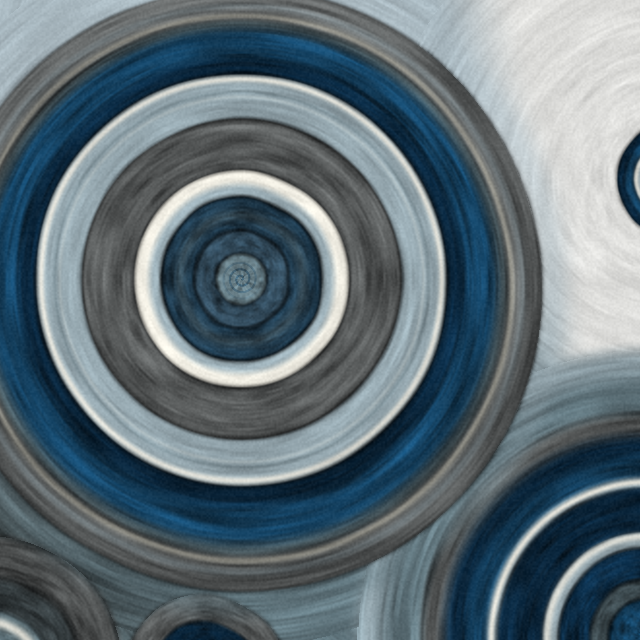
A three.js fragment shader for this background:

```glsl
// Thick oil-paint rings in navy, slate, grey and cream, swirling around five centres.
varying vec2 vUv;

const vec3 CREAM = vec3(0.91, 0.90, 0.86);
const vec3 MIST = vec3(0.58, 0.65, 0.68);
const vec3 SLATE = vec3(0.37, 0.45, 0.48);
const vec3 GREY = vec3(0.33, 0.34, 0.34);
const vec3 BLUE = vec3(0.08, 0.25, 0.37);
const vec3 NAVY = vec3(0.04, 0.14, 0.22);

float hash(vec3 p) {
  p = fract(p * vec3(0.1031, 0.1137, 0.0973));
  p += dot(p, p.yzx + 33.33);
  return fract((p.x + p.y) * p.z);
}

float noise(vec3 p) {
  vec3 i = floor(p), f = fract(p);
  f = f * f * (3.0 - 2.0 * f);
  vec2 o = vec2(0.0, 1.0);
  vec4 a = vec4(hash(i), hash(i + o.yxx), hash(i + o.xyx), hash(i + o.yyx));
  vec4 b = vec4(hash(i + o.xxy), hash(i + o.yxy), hash(i + o.xyy), hash(i + o.yyy));
  vec4 m = mix(a, b, f.z);
  return mix(mix(m.x, m.y, f.x), mix(m.z, m.w, f.x), f.y);
}

// Bristle marks: slow along the angle, quick along the radius
float bristles(vec2 d, float r) {
  vec2 dir = d / max(length(d), 0.001);
  float sum = 0.0, weight = 0.42, freq = 60.0;
  for (int i = 0; i < 3; i++) {
    sum += weight * noise(vec3(dir * (1.5 + freq * 0.02) + 20.0, r * freq + 7.0));
    weight *= 0.8;
    freq *= 2.1;
  }
  return sum / 1.025;
}

// Filled disc with a soft edge and a dark groove on its rim
void disc(inout vec3 c, float r, float edge, float soft, float groove, vec3 paint) {
  c = mix(c, paint, 1.0 - smoothstep(-soft, soft, r - edge));
  float g = (r - edge) / 0.004;
  c *= 1.0 - groove * exp(-g * g);
}

// Thin raised line of paint
void ridge(inout vec3 c, float r, float at, float width, float amount, vec3 paint) {
  float g = (r - at) / width;
  c = mix(c, paint, amount * exp(-g * g));
}

float wobbleRadius(vec2 d) {
  float r = length(d);
  return r + 0.006 * (noise(vec3(d / max(r, 0.001) * 2.0 + 9.0, r * 9.0)) - 0.5) * smoothstep(0.0, 0.1, r);
}

void main() {
  vec2 uv = vUv;

  // Ground: white at upper right, mist at upper left, dark slate below
  vec3 c = mix(vec3(0.24, 0.28, 0.29), SLATE * 1.08, smoothstep(0.0, 0.5, uv.x));
  c = mix(c, vec3(0.65, 0.71, 0.74), smoothstep(0.25, 0.75, uv.y));
  float light = smoothstep(0.78, 0.92, uv.x + 0.22 * (uv.y - 0.5)) * smoothstep(0.3, 0.46, uv.y);
  c = mix(c, vec3(0.86, 0.86, 0.85), light);

  // Small disc past the right edge
  vec2 swirl = uv - vec2(1.048, 0.72);
  float r = wobbleRadius(swirl);
  disc(c, r, 0.085, 0.002, 0.4, NAVY);
  disc(c, r, 0.072, 0.003, 0.1, BLUE);
  disc(c, r, 0.058, 0.002, 0.3, MIST);
  ridge(c, r, 0.054, 0.004, 0.8, CREAM);

  // Lower left rings
  vec2 d = uv - vec2(-0.01, -0.04);
  r = wobbleRadius(d);
  if (r < 0.2) swirl = d;
  disc(c, r, 0.2, 0.01, 0.2, GREY * 0.85);
  disc(c, r, 0.135, 0.01, 0.3, vec3(0.21, 0.24, 0.25));
  disc(c, r, 0.085, 0.005, 0.3, SLATE);
  ridge(c, r, 0.066, 0.008, 0.9, CREAM);

  // Low disc under the main rings
  d = uv - vec2(0.32, -0.06);
  r = wobbleRadius(d);
  if (r < 0.13) swirl = d;
  disc(c, r, 0.13, 0.005, 0.25, GREY);
  disc(c, r, 0.088, 0.004, 0.3, NAVY);

  // Lower right rings with a wide slate halo
  d = uv - vec2(1.01, 0.003);
  r = wobbleRadius(d);
  if (r < 0.45) swirl = d;
  disc(c, r, 0.45, 0.018, 0.05, MIST * 0.96);
  disc(c, r, 0.41, 0.025, 0.0, SLATE);
  disc(c, r, 0.352, 0.012, 0.25, GREY * 0.9);
  disc(c, r, 0.318, 0.015, 0.1, NAVY);
  disc(c, r, 0.285, 0.015, 0.0, BLUE * 0.85);
  disc(c, r, 0.235, 0.004, 0.4, NAVY);
  ridge(c, r, 0.243, 0.007, 0.95, CREAM);
  disc(c, r, 0.163, 0.003, 0.3, MIST);
  ridge(c, r, 0.157, 0.006, 0.8, CREAM);
  disc(c, r, 0.139, 0.004, 0.5, NAVY * 1.2);
  disc(c, r, 0.09, 0.005, 0.4, SLATE * 0.65);
  disc(c, r, 0.06, 0.004, 0.5, BLUE);

  // Main rings; the outer ones sit slightly lower
  d = uv - vec2(0.377, 0.564);
  d.y += 0.016 * smoothstep(0.3, 0.47, length(d));
  r = wobbleRadius(d);
  if (r < 0.471 || (r < 0.56 && light < 0.5 && length(swirl) > 0.45)) swirl = d;
  ridge(c, r, 0.49, 0.025, 0.5, mix(SLATE, vec3(0.68, 0.74, 0.77), smoothstep(0.1, 0.6, uv.y)));
  disc(c, r, 0.471, 0.003, 0.3, GREY * mix(0.88, 1.2, uv.y));
  ridge(c, r, 0.441, 0.006, 0.35, MIST);
  ridge(c, r, 0.424, 0.005, 0.6, vec3(0.66, 0.65, 0.60));
  disc(c, r, 0.416, 0.006, 0.2, SLATE * 0.72);
  disc(c, r, 0.4, 0.012, 0.1, BLUE);
  disc(c, r, 0.35, 0.012, 0.15, NAVY);
  disc(c, r, 0.322, 0.002, 0.5, MIST);
  ridge(c, r, 0.314, 0.005, 0.85, CREAM);
  ridge(c, r, 0.285, 0.003, 0.4, vec3(0.74, 0.78, 0.78));
  ridge(c, r, 0.293, 0.003, 0.3, SLATE);
  disc(c, r, 0.25, 0.002, 0.45, GREY);
  disc(c, r, 0.169, 0.002, 0.4, CREAM * 1.04);
  disc(c, r, 0.146, 0.008, 0.0, MIST * 1.08);
  disc(c, r, 0.127, 0.002, 0.6, vec3(0.12, 0.22, 0.29));
  ridge(c, r, 0.098, 0.009, 0.5, SLATE * 0.8);
  disc(c, r, 0.075, 0.004, 0.5, vec3(0.21, 0.31, 0.38));
  disc(c, r, 0.04, 0.002, 0.5, SLATE * 1.1);
  float coil = sin(r * 620.0 - atan(d.y, d.x));
  c = mix(c, BLUE, 0.45 * smoothstep(0.1, 0.9, coil) * (1.0 - smoothstep(0.01, 0.04, r)));

  // Bristle relief, weaker on pale paint, then a fine canvas grain
  float luma = dot(c, vec3(0.3, 0.59, 0.11));
  float stroke = bristles(swirl, wobbleRadius(swirl)) - 0.5;
  c *= 1.0 + stroke * mix(1.5, 0.25, smoothstep(0.1, 0.85, luma));
  c += 0.045 * (noise(vec3(uv * 330.0, 3.0)) - 0.5);
  gl_FragColor = vec4(clamp(c, 0.0, 1.0), 1.0);
}
```
